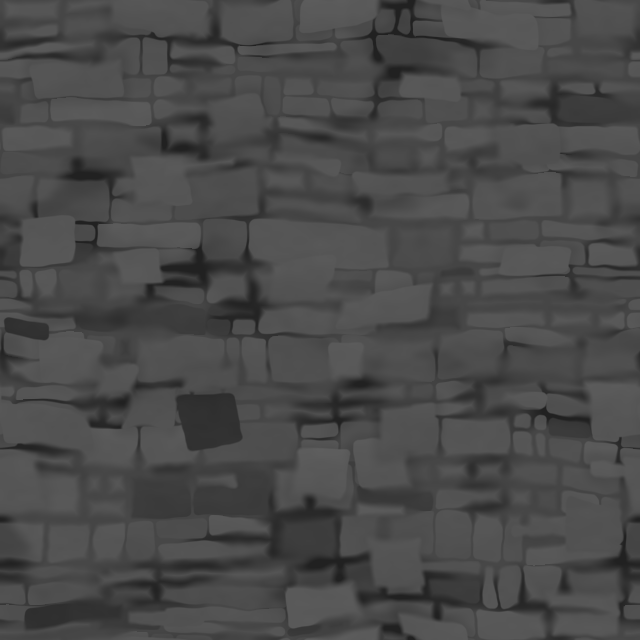
A WebGL 1 fragment shader for this texture map:

```glsl
precision highp float;
// Tiling grey height map of a rough dry-stone wall with soft, shadowed joints.
uniform vec2 u_resolution;

float hash(vec2 p) {
  vec3 q = fract(vec3(p.xyx) * 0.1031);
  q += dot(q, q.yzx + 33.33);
  return fract((q.x + q.y) * q.z);
}

// Value noise that wraps after a whole number of cells.
float noise(vec2 uv, vec2 cells, float salt) {
  vec2 p = uv * cells, i = floor(p), f = fract(p);
  f = f * f * (3.0 - 2.0 * f);
  vec2 a = mod(i, cells) + salt, b = mod(i + 1.0, cells) + salt;
  return mix(mix(hash(a), hash(vec2(b.x, a.y)), f.x),
             mix(hash(vec2(a.x, b.y)), hash(b), f.x), f.y);
}

float fbm(vec2 uv, vec2 cells, float salt) {
  return 0.55 * noise(uv, cells, salt) + 0.3 * noise(uv, cells * 2.0, salt + 7.0)
       + 0.15 * noise(uv, cells * 4.0, salt + 13.0);
}

// Irregular division of a line: lower edge, upper edge and wrapped index.
float edgeAt(float i, float n, float salt) {
  return (i + 0.6 * (hash(vec2(mod(i, n), salt)) - 0.5)) / n;
}

vec3 span(float x, float n, float salt) {
  float i = floor(x * n);
  if (x < edgeAt(i, n, salt)) i -= 1.0;
  else if (x >= edgeAt(i + 1.0, n, salt)) i += 1.0;
  return vec3(edgeAt(i, n, salt), edgeAt(i + 1.0, n, salt), mod(i, n));
}

float roundBox(vec2 p, vec2 halfSize, float r) {
  vec2 d = abs(p) - halfSize + r;
  return length(max(d, 0.0)) + min(max(d.x, d.y), 0.0) - r;
}

// Courses of stones, some of them split into thinner or shorter ones.
float courses(vec2 p, float ground, float blur) {
  vec3 row = span(p.y, 15.0, 3.0);
  vec3 col = span(p.x, 6.0 + floor(4.0 * hash(vec2(row.z, 41.0))), row.z + 50.0);
  vec2 id = vec2(col.z, row.z) + 20.0;
  if (hash(id + 60.0) < 0.62) {
    float cut = mix(row.x, row.y, 0.35 + 0.3 * hash(id + 71.0));
    if (p.y < cut) row.y = cut;
    else { row.x = cut; id += 113.0; }
  }
  if (hash(id + 83.0) < 0.3) {
    float cut = mix(col.x, col.y, 0.35 + 0.3 * hash(id + 91.0));
    if (p.x < cut) col.y = cut;
    else { col.x = cut; id += 237.0; }
  }
  vec2 halfSize = 0.5 * vec2(col.y - col.x, row.y - row.x);
  vec2 q = p - 0.5 * vec2(col.x + col.y, row.x + row.y);
  q.y += q.x * 0.16 * (hash(id + 5.0) - 0.5);
  float d = roundBox(q, halfSize - 0.0015, 0.008);
  float level = 0.298 + 0.05 * hash(id + 9.0);
  if (hash(id + 15.0) < 0.07) level = 0.235;
  level += 0.5 * q.y * (hash(id + 19.0) - 0.3);
  return mix(ground, level, smoothstep(0.001, -blur, d));
}

// Larger loose stones laid over the courses, a few of them deeply sunken.
float looseStones(vec2 p, float value, float blur) {
  vec2 cells = vec2(7.0, 13.0), base = floor(p * cells);
  for (int j = -1; j <= 1; j++) {
    for (int i = -1; i <= 1; i++) {
      vec2 cell = base + vec2(float(i), float(j));
      vec2 id = mod(cell, cells) + 301.0;
      if (hash(id) > 0.5) continue;
      vec2 jitter = vec2(hash(id + 11.0), hash(id + 23.0)) - 0.5;
      vec2 q = p - (cell + 0.5 + 0.7 * jitter) / cells;
      q.y += q.x * 0.22 * (hash(id + 31.0) - 0.5);
      q.x += q.y * 0.5 * (hash(id + 37.0) - 0.5);
      vec2 halfSize = vec2(0.03 + 0.05 * hash(id + 43.0), 0.010 + 0.026 * hash(id + 47.0));
      if (hash(id + 53.0) < 0.2) halfSize = vec2(0.045, 0.042);
      halfSize.y *= 1.0 + 3.0 * q.x * (hash(id + 59.0) - 0.5);
      float d = roundBox(q, halfSize, 0.009);
      float level = 0.312 + 0.04 * hash(id + 67.0);
      if (hash(id + 73.0) < 0.08) level = 0.19;
      level += 0.6 * q.y * (hash(id + 79.0) - 0.3);
      // A blurred hollow surrounds each stone before its face is laid down.
      value -= 0.035 * hash(id + 89.0) * smoothstep(0.02, -0.004, d);
      value = mix(value, level, smoothstep(0.001, -blur, d));
    }
  }
  return value;
}

void main() {
  vec2 uv = gl_FragCoord.xy / u_resolution;

  // Bend the courses and roughen the outlines.
  vec2 p = uv;
  p.y += 0.026 * (noise(uv, vec2(5.0, 4.0), 130.0) - 0.5);
  p += 0.012 * (vec2(fbm(uv, vec2(22.0), 140.0), fbm(uv, vec2(18.0, 24.0), 170.0)) - 0.5);

  // Joints: mostly shallow, with dark pockets here and there.
  float pocket = smoothstep(0.48, 0.78, fbm(uv, vec2(8.0, 14.0), 200.0));
  float ground = 0.275 - 0.12 * pocket;
  float blur = mix(0.002, 0.017, smoothstep(0.25, 0.75, noise(uv, vec2(13.0, 19.0), 230.0)));

  float value = courses(p, ground, blur);
  value -= 0.07 * pocket * smoothstep(0.4, 0.75, noise(uv, vec2(7.0, 12.0), 260.0));
  value = looseStones(p, value, blur);

  // Faint weathering over the faces.
  value += 0.022 * (fbm(uv, vec2(14.0, 26.0), 290.0) - 0.5);
  value += 0.008 * (noise(uv, vec2(60.0, 90.0), 310.0) - 0.5);
  gl_FragColor = vec4(vec3(clamp(value, 0.13, 0.37)), 1.0);
}
```
